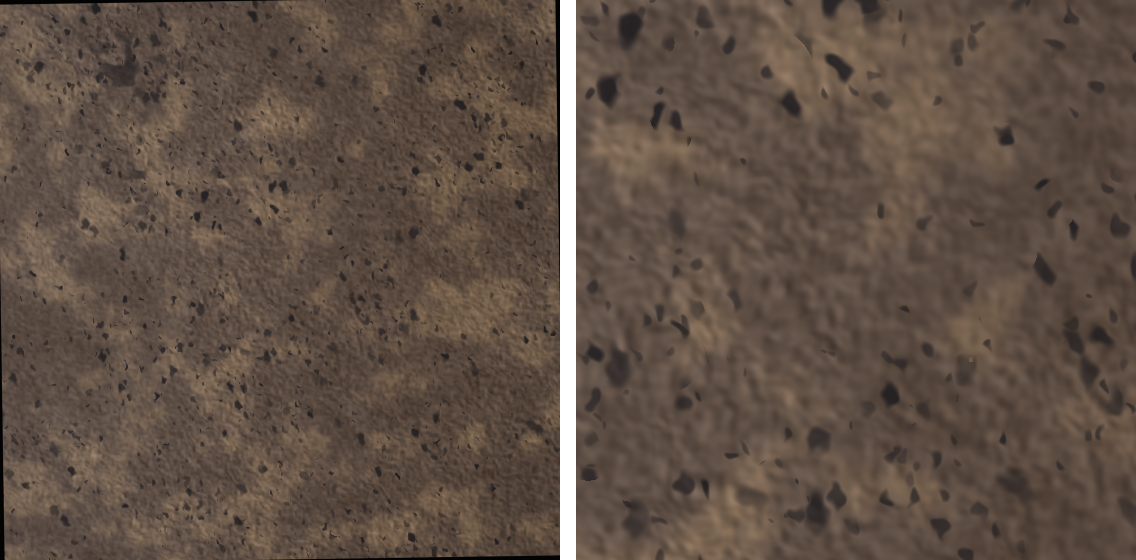
Left, the full canvas; right, a detail of the centre.
Write a Shadertoy shader that draws this texture.

```glsl
// Weathered brown stone slab: embossed fine grain, soft tan and mauve mottling,
// and clustered blue-black pits scattered by a jittered grid.
// The slab is turned slightly, leaving thin black wedges along the canvas edges.

float hash(vec2 p) {
    vec3 q = fract(vec3(p.xyx) * 0.1031);
    q += dot(q, q.yzx + 33.33);
    return fract((q.x + q.y) * q.z);
}

float noise(vec2 p) {
    vec2 i = floor(p), f = fract(p);
    f = f * f * (3.0 - 2.0 * f);
    return mix(mix(hash(i), hash(i + vec2(1, 0)), f.x),
               mix(hash(i + vec2(0, 1)), hash(i + vec2(1, 1)), f.x), f.y);
}

float fbm(vec2 p) {
    float sum = 0.0, amp = 0.5;
    for (int i = 0; i < 4; i++) {
        sum += amp * noise(p);
        p = mat2(1.6, 1.2, -1.2, 1.6) * p + 17.3;
        amp *= 0.5;
    }
    return sum / 0.9375;
}

// Surface relief of the fine grain
float grainHeight(vec2 p) {
    return 0.6 * noise(p * 105.0) + 0.4 * noise(p.yx * 190.0 + 31.0);
}

// Soft spot used to gather pits into clusters
float cluster(vec2 p, vec2 center, vec2 size) {
    vec2 d = (p - center) / size;
    return exp(-dot(d, d));
}

// Coverage of tilted, ragged pits, one candidate per grid cell
float pits(vec2 p, float cells, float density) {
    vec2 ragged = vec2(noise(p * 130.0), noise(p * 130.0 + 57.0)) - 0.5;
    vec2 g = p * cells + ragged * cells * 0.008;
    vec2 home = floor(g);
    float cover = 0.0;
    for (int y = -1; y <= 1; y++)
    for (int x = -1; x <= 1; x++) {
        vec2 cell = home + vec2(x, y);
        float present = step(hash(cell + cells), density);
        vec2 jitter = vec2(hash(cell + 11.7), hash(cell + 43.1));
        vec2 d = g - cell - jitter;
        float tilt = 0.35 + 0.9 * (hash(cell + 71.9) - 0.5);
        d = mat2(cos(tilt), -sin(tilt), sin(tilt), cos(tilt)) * d;
        d.y *= 0.62;
        float roll = hash(cell + 97.3);
        float radius = mix(0.13, 0.34, roll * roll);
        float depth = mix(0.45, 1.0, hash(cell + 5.3));
        float spot = 1.0 - smoothstep(radius * 0.45, radius * 1.25, length(d));
        cover = max(cover, present * depth * spot);
    }
    return cover;
}

void mainImage(out vec4 fragColor, in vec2 fragCoord) {
    vec2 uv = fragCoord / iResolution.xy;
    vec2 p = uv - 0.5;
    vec2 slab = p + 0.015 * vec2(p.y, -p.x);

    // Broad mottling: mauve-grey at the left, browner to the right
    float broad = fbm(uv * 5.0 + 3.0);
    float blotch = fbm(uv * 19.0 + 40.0);
    float tan_ = smoothstep(0.47, 0.74, blotch + 0.25 * (broad - 0.5) + 0.06 * p.x);
    vec3 stone = mix(vec3(0.375, 0.318, 0.285), vec3(0.345, 0.282, 0.240),
                     smoothstep(-0.4, 0.4, p.x + 0.8 * (broad - 0.5)));
    stone += 0.10 * (broad - 0.5) + 0.10 * (blotch - 0.5);
    stone += tan_ * vec3(0.080, 0.060, 0.025);

    // Faint pale scratch rising to the right
    vec2 along = normalize(vec2(1.7, 1.0));
    vec2 s = uv - vec2(0.42, 0.745);
    float streak = exp(-pow(dot(s, vec2(-along.y, along.x)) / 0.012, 2.0)
                       - pow(dot(s, along) / 0.11, 2.0));
    stone += 0.04 * streak;

    // Grain lit from the upper right, calmer in the smooth areas
    vec2 warped = uv + 0.006 * (noise(uv * 40.0) - 0.5);
    float relief = grainHeight(warped) - grainHeight(warped + vec2(0.0028, 0.0022));
    float rough = mix(0.14, 0.25, smoothstep(0.3, 0.65, broad + 0.35 * p.x));
    stone *= 1.0 + relief * rough * 2.4;
    stone += 0.06 * (noise(uv * 150.0 + 9.0) - 0.5) * vec3(1.0, 0.95, 0.85);

    // Pits, densest in the upper left clusters
    float crowd = smoothstep(0.42, 0.72, fbm(uv * 9.0 + 80.0));
    float gather = cluster(uv, vec2(0.23, 0.89), vec2(0.07, 0.06))
                 + 0.8 * cluster(uv, vec2(0.25, 0.69), vec2(0.02, 0.08));
    float density = 0.07 + 0.33 * crowd + 0.5 * gather;
    float dark = max(pits(uv, 42.0, density), 0.75 * pits(uv + 7.0, 75.0, density * 0.7));
    float stain = smoothstep(0.55, 0.75, noise(uv * 48.0 + 12.0)) * min(gather, 1.0);
    dark = max(dark, 0.75 * stain);
    stone = mix(stone, vec3(0.105, 0.100, 0.115), 0.86 * dark);

    // Gentle light falloff and the slab outline
    stone *= 1.03 - 0.22 * dot(p, p);
    float edge = 0.4995 - max(abs(slab.x), abs(slab.y));
    float inside = smoothstep(-0.001, 0.0015, edge);
    fragColor = vec4(mix(vec3(0.015, 0.012, 0.010), stone, inside), 1.0);
}
```
